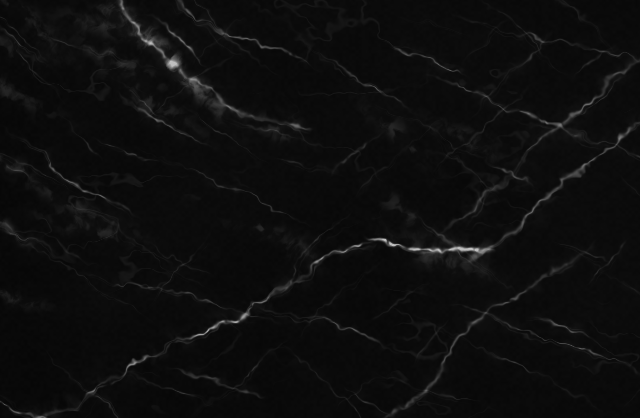
Give the GLSL for this texture, as a WebGL 2 fragment shader.

```glsl
#version 300 es
precision highp float;
// Black marble: pale branching veins, fine cracks and smoky mineral patches.
uniform vec2 u_resolution;
out vec4 fragColor;

float hash(vec2 p) {
    return fract(sin(dot(p, vec2(127.1, 311.7))) * 43758.5453);
}

float noise(vec2 p) {
    vec2 cell = floor(p), f = fract(p);
    f = f * f * (3.0 - 2.0 * f);
    return mix(mix(hash(cell), hash(cell + vec2(1, 0)), f.x),
               mix(hash(cell + vec2(0, 1)), hash(cell + vec2(1, 1)), f.x), f.y);
}

float fbm(vec2 p) {
    float sum = 0.0, amplitude = 0.53;
    for (int i = 0; i < 4; i++) {
        sum += amplitude * noise(p);
        p = mat2(1.6, 1.2, -1.2, 1.6) * p + 7.3;
        amplitude *= 0.5;
    }
    return sum;
}

vec2 direction(float angle) {
    return vec2(cos(angle), sin(angle));
}

// A wandering vein between two points: broken core, side splinters, faint dust.
float vein(vec2 p, vec2 start, vec2 end, float width, float fade, float seed) {
    vec2 axis = end - start, q = p - start;
    float len = length(axis);
    axis /= len;
    float along = dot(q, axis), t = along / len;
    float across = dot(q, vec2(-axis.y, axis.x));
    if (t < 0.0 || t > 1.0 || abs(across) > 0.12) return 0.0;
    across += (fbm(vec2(along * 9.0, seed * 9.7)) - 0.5) * 0.45 * len * t * (1.0 - t);
    float ends = smoothstep(0.0, fade, t) * smoothstep(1.0, 1.0 - fade, t);
    float patches = smoothstep(0.2, 0.85, noise(vec2(along * 17.0, seed * 5.1)));
    float broken = 0.18 + 1.5 * patches * noise(p * 95.0 + seed);
    float w = width * (0.5 + 0.9 * noise(vec2(along * 26.0, seed * 3.3)));
    w = max(w, 0.5 / u_resolution.y);
    float core = exp(-across * across / (w * w)) * broken;
    // A thin companion strand that leaves and rejoins the core
    float side = across + 0.018 * (noise(vec2(along * 13.0, seed * 7.9)) - 0.35);
    float splinter = 0.35 * exp(-side * side / (0.4 * width * width)) * noise(p * 60.0 + seed);
    float dust = 0.16 * exp(-abs(across) / (width * 4.0)) * smoothstep(0.35, 0.75, fbm(p * 42.0 + seed));
    return ends * (core + splinter + dust);
}

// A wide elongated deposit full of dark holes.
float deposit(vec2 p, vec2 centre, float angle, vec2 size) {
    vec2 axis = direction(angle), q = p - centre;
    q = vec2(dot(q, axis), dot(q, vec2(-axis.y, axis.x))) / size;
    float speckle = smoothstep(0.42, 0.75, fbm(p * 38.0 + centre * 17.0));
    return exp(-dot(q, q)) * (0.10 + speckle);
}

void main() {
    vec2 uv = gl_FragCoord.xy / u_resolution.y;
    vec2 p = uv + 0.05 * (vec2(fbm(uv * 5.0), fbm(uv * 5.0 + 31.0)) - 0.5);
    p += 0.013 * (vec2(noise(uv * 38.0), noise(uv * 38.0 + 19.0)) - 0.5);
    p += 0.006 * (vec2(noise(uv * 85.0), noise(uv * 85.0 + 43.0)) - 0.5);

    // Dark stone with cloudy variation and faint grain
    float light = 0.027 + 0.022 * fbm(uv * 3.5 + 4.0) + 0.012 * (noise(uv * 130.0) - 0.5);

    // Main rising vein and its forks
    light += 0.42 * vein(p, vec2(0.06, -0.01), vec2(0.90, 0.42), 0.0034, 0.06, 1.0);
    light += 0.58 * vein(p, vec2(0.87, 0.42), vec2(1.19, 0.41), 0.0040, 0.08, 2.0);
    light += 0.27 * vein(p, vec2(1.10, 0.37), vec2(1.62, 0.76), 0.0034, 0.10, 3.0);
    light += 0.27 * vein(p, vec2(1.04, 0.44), vec2(1.64, 0.96), 0.0042, 0.10, 4.0);
    light += 0.20 * vein(p, vec2(0.88, -0.04), vec2(1.42, 0.44), 0.0040, 0.15, 5.0);
    light += 0.30 * vein(p, vec2(0.25, 1.03), vec2(0.56, 0.73), 0.0040, 0.10, 6.0);
    light += 0.38 * vein(p, vec2(0.50, 0.76), vec2(0.75, 0.69), 0.0036, 0.20, 7.0);

    // Scattered veins: falling ones gather left, rising ones right
    for (int i = 0; i < 76; i++) {
        float id = float(i) + 11.0;
        float spread = hash(vec2(id, 1.0)), turn = hash(vec2(id, 3.0));
        float size = hash(vec2(id, 4.0)), glow = hash(vec2(id, 5.0));
        bool rising = i % 4 == 0;
        vec2 centre = vec2(1.6 * pow(spread, rising ? 0.6 : 1.35), hash(vec2(id, 2.0)));
        float angle = rising ? mix(0.55, 0.95, turn) : mix(-0.8, -0.2, turn);
        vec2 reach = direction(angle) * mix(0.08, 0.30, size * size);
        float strength = mix(0.08, rising ? 0.15 : 0.36, glow * glow * glow);
        light += strength * vein(p, centre - reach, centre + reach,
                                 mix(0.0018, 0.0030, glow), 0.4, id);
    }

    // Bright mineral streak at the upper left
    light += 0.40 * deposit(p, vec2(0.42, 0.85), -0.80, vec2(0.13, 0.018));
    light += 0.18 * deposit(p, vec2(0.29, 0.96), -0.70, vec2(0.07, 0.030));

    // Smoky patches strewn along the falling direction
    for (int i = 0; i < 18; i++) {
        float id = float(i) + 90.0;
        vec2 centre = vec2(1.3 * pow(hash(vec2(id, 1.0)), 1.6),
                           mix(0.25, 0.98, hash(vec2(id, 2.0))));
        vec2 size = mix(vec2(0.05, 0.010), vec2(0.13, 0.028), hash(vec2(id, 3.0)));
        light += 0.10 * deposit(p, centre, mix(-0.8, -0.1, hash(vec2(id, 4.0))), size);
    }

    // Hairline crack web, visible only in patches
    float web = abs(fbm(p * mat2(4.2, 5.0, -2.8, 6.5)) - 0.5);
    light += 0.05 * smoothstep(0.018, 0.0, web) * smoothstep(0.45, 0.75, fbm(uv * 6.0 + 50.0));

    fragColor = vec4(vec3(min(light, 0.75)), 1.0);
}
```
